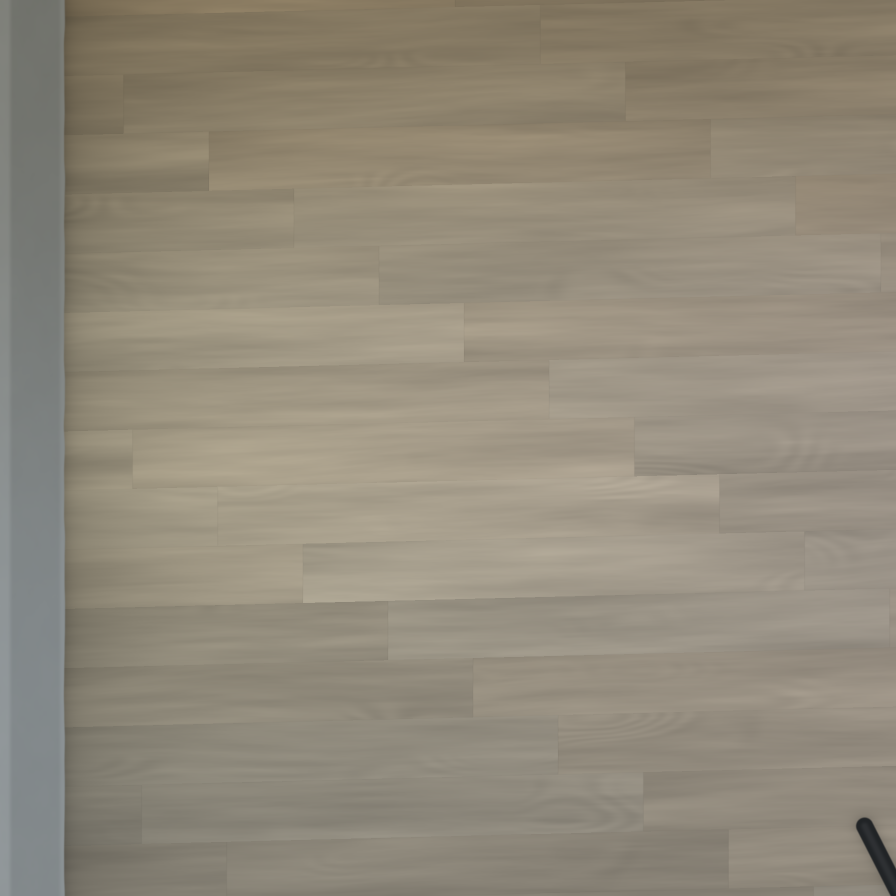
Give the GLSL for this texture, as a WebGL 2 fragment shader.

```glsl
#version 300 es
precision highp float;

uniform vec2 u_resolution;
out vec4 outColor;

#define PLANK_HEIGHT 0.0661
#define PLANK_LENGTH 0.56
#define STAGGER 0.095
#define FIRST_JOINT vec2(0.908, 1.012)
#define TILT 0.025
#define WALL_EDGE 0.072
#define TONE_SPREAD 0.022
#define STREAK_DEPTH 0.17
#define FIBRE_DEPTH 0.05
#define SEAM_WIDTH 0.0011
#define SEAM_DEPTH 0.035

float hash(vec2 p) {
  vec3 q = fract(vec3(p.xyx) * 0.1031);
  q += dot(q, q.yzx + 33.33);
  return fract((q.x + q.y) * q.z);
}

float noise(vec2 p) {
  vec2 cell = floor(p), f = fract(p);
  f = f * f * (3.0 - 2.0 * f);
  return mix(mix(hash(cell), hash(cell + vec2(1, 0)), f.x),
             mix(hash(cell + vec2(0, 1)), hash(cell + vec2(1, 1)), f.x), f.y);
}

float fbm(vec2 p) {
  float sum = 0.0, weight = 0.5;
  for (int i = 0; i < 4; i++) {
    sum += weight * noise(p);
    p = p * vec2(1.9, 2.1) + 17.3;
    weight *= 0.5;
  }
  return sum / 0.9375;
}

// Room light: warm at the top, grey below, brightest around the centre
vec3 floorLight(vec2 uv) {
  vec3 top = mix(vec3(0.51, 0.455, 0.355), vec3(0.535, 0.485, 0.40), uv.x);
  vec3 middle = mix(vec3(0.62, 0.59, 0.505), vec3(0.60, 0.565, 0.52), uv.x);
  vec3 bottom = mix(vec3(0.525, 0.51, 0.465), vec3(0.555, 0.53, 0.485), uv.x);
  vec3 color = mix(bottom, middle, smoothstep(-0.05, 0.48, uv.y));
  color = mix(color, top, smoothstep(0.55, 1.03, uv.y));
  color *= 1.0 + 0.06 * exp(-7.0 * dot(uv - vec2(0.48, 0.5), uv - vec2(0.48, 0.5)));
  return color * (1.0 - 0.17 * exp(-(uv.x - WALL_EDGE) * 11.0));
}

// Streaks, fine fibres and curved figure, different on each plank
float grain(vec2 p, vec2 plank) {
  float seed = hash(plank + 41.0);
  vec2 q = p + vec2(seed * 37.0, hash(plank + 9.0) * 23.0);
  q.y += 0.012 * (noise(q * vec2(5.0, 12.0)) - 0.5);
  float streak = fbm(q * vec2(2.8, 36.0)) - 0.5;
  float fibre = fbm(q * vec2(14.0, 150.0)) - 0.5;
  float patchMask = smoothstep(0.62, 0.85, noise(q * vec2(7.0, 22.0)));
  float figure = sin(40.0 * noise(q * vec2(8.0, 26.0)) + 5.0 * streak);
  return STREAK_DEPTH * streak + FIBRE_DEPTH * fibre + 0.014 * patchMask * figure;
}

vec3 planks(vec2 uv) {
  vec2 p = vec2(uv.x, 1.0 - uv.y + TILT * uv.x);
  float row = (p.y - FIRST_JOINT.y) / PLANK_HEIGHT;
  float along = (p.x - FIRST_JOINT.x - STAGGER * floor(row)) / PLANK_LENGTH;
  vec2 plank = vec2(floor(along), floor(row)) + 50.0;

  float endDist = (0.5 - abs(fract(along) - 0.5)) * PLANK_LENGTH;
  float sideDist = (0.5 - abs(fract(row) - 0.5)) * PLANK_HEIGHT;
  float seam = max(1.0 - smoothstep(0.0, SEAM_WIDTH, endDist),
                   0.5 - 0.5 * smoothstep(0.0, SEAM_WIDTH, sideDist));

  float tone = TONE_SPREAD * (2.0 * hash(plank) - 1.0);
  // Broad bands run over neighbouring planks
  float band = 0.06 * (fbm(p * vec2(2.0, 19.0) + 5.0) - 0.5);
  float shade = 1.0 + 1.5 * (tone + grain(p, plank) + band) - SEAM_DEPTH * seam;
  vec3 tint = 1.0 + vec3(0.008, 0.0, -0.008) * (2.0 * hash(plank + 7.0) - 1.0);
  return floorLight(uv) * shade * tint;
}

// Painted wall strip with a paler outer face
vec3 wall(vec2 uv) {
  vec3 color = mix(vec3(0.51, 0.535, 0.545), vec3(0.445, 0.45, 0.425), smoothstep(0.2, 1.0, uv.y));
  float face = 1.0 - smoothstep(0.008, 0.015, uv.x);
  color += 0.055 * face + 0.012 * (fbm(uv * vec2(60.0, 35.0)) - 0.5);
  return color + 0.035 * smoothstep(0.006, 0.0, abs(uv.x - WALL_EDGE + 0.002));
}

// Signed distance to a round bar
float barDistance(vec2 p, vec2 a, vec2 b, float radius) {
  vec2 pa = p - a, ba = b - a;
  return length(pa - ba * clamp(dot(pa, ba) / dot(ba, ba), 0.0, 1.0)) - radius;
}

vec3 scene(vec2 uv) {
  float soft = 1.0 / min(u_resolution.x, u_resolution.y);
  float edge = WALL_EDGE + 0.0015 * (noise(vec2(uv.y * 40.0, 3.0)) - 0.5);
  vec3 color = planks(uv) * (1.0 - 0.14 * exp(-max(uv.x - edge, 0.0) * 130.0));
  color = mix(wall(uv), color, smoothstep(-soft, soft, uv.x - edge));

  // Dark bar in the lower right corner
  float bar = barDistance(uv, vec2(0.965, 0.078), vec2(1.02, -0.03), 0.0095);
  color *= 1.0 - 0.12 * exp(-max(bar, 0.0) * 160.0);
  vec3 barColor = vec3(0.13, 0.14, 0.15) + 0.05 * smoothstep(-0.003, -0.009, bar);
  return mix(barColor, color, smoothstep(-soft, soft, bar));
}

void main() {
  // Four samples per pixel keep the grain and seams smooth
  vec3 color = vec3(0.0);
  for (int i = 0; i < 4; i++) {
    vec2 offset = vec2(i % 2, i / 2) * 0.5 - 0.25;
    color += scene((gl_FragCoord.xy + offset) / u_resolution);
  }
  outColor = vec4(color / 4.0, 1.0);
}
```
